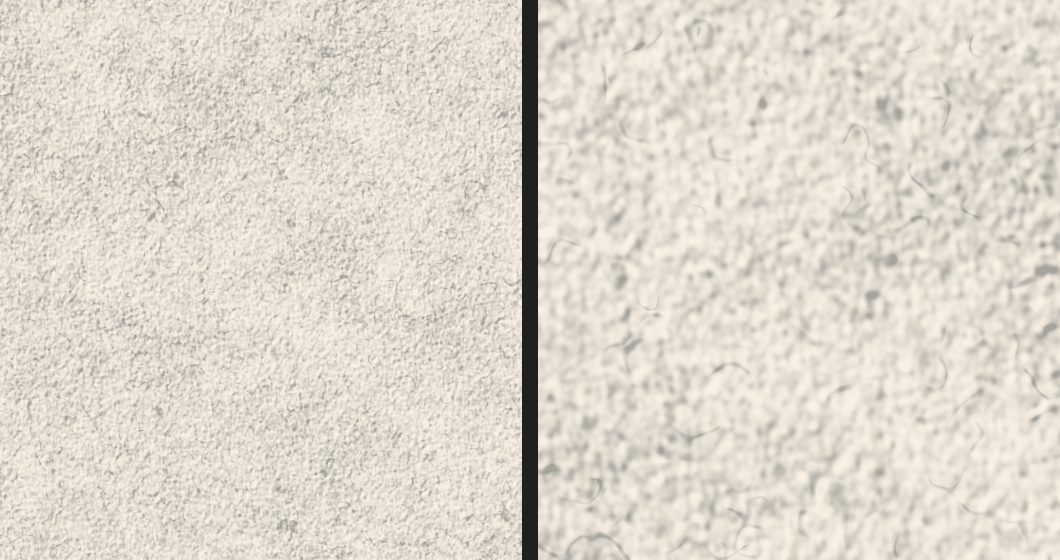
Left: the whole. Right: its middle third, enlarged.
Reproduce this texture procedurally as a Shadertoy shader.

```glsl
const vec3 SHADOW = vec3(0.69, 0.68, 0.65);
const vec3 CREAM = vec3(0.95, 0.92, 0.87);
const vec2 AWAY_FROM_LIGHT = vec2(0.0031, -0.0028);

float hash(ivec2 cell, int seed) {
    uint h = uint(cell.x) * 1597334673u ^ uint(cell.y) * 3812015801u ^ uint(seed) * 2798796415u;
    h = (h ^ (h >> 16)) * 2146121005u;
    h = (h ^ (h >> 15)) * 2221713035u;
    return float((h ^ (h >> 16)) >> 8) / 16777216.0;
}

// Signed value noise; each seed turns its grid to a different angle
float noise(vec2 p, float frequency, int seed) {
    float angle = float(seed) * 0.73;
    float c = cos(angle), s = sin(angle);
    vec2 q = mat2(c, s, -s, c) * p * frequency + float(seed) * 7.31;
    vec2 f = fract(q);
    ivec2 i = ivec2(floor(q));
    f = f * f * (3.0 - 2.0 * f);
    float low = mix(hash(i, seed), hash(i + ivec2(1, 0), seed), f.x);
    float high = mix(hash(i + ivec2(0, 1), seed), hash(i + ivec2(1, 1), seed), f.x);
    return 2.0 * mix(low, high, f.y) - 1.0;
}

float height(vec2 p) {
    return noise(p, 145.0, 1) + 0.6 * noise(p, 260.0, 2);
}

// Short curved pieces of noise contours
float crease(vec2 p, float frequency, int seed) {
    vec2 warped = p + 0.003 * vec2(noise(p, 90.0, seed + 1), noise(p, 90.0, seed + 2));
    float line = 1.0 - smoothstep(0.03, 0.17, abs(noise(warped, frequency, seed)));
    return line * smoothstep(0.25, 0.55, noise(p, 52.0, seed + 3));
}

float creases(vec2 p) {
    return max(crease(p, 42.0, 10), 0.8 * crease(p, 58.0, 20));
}

// A few faint, smoother round patches
float paleSpots(vec2 p, vec2 extent) {
    float cover = 0.0;
    for (int i = 0; i < 4; i++) {
        vec2 center = extent * vec2(hash(ivec2(i, 3), 31), hash(ivec2(i, 8), 32));
        float radius = mix(0.012, 0.024, hash(ivec2(i, 5), 33));
        float d = length(p - center) + 0.005 * noise(p, 45.0, 34);
        cover = max(cover, 1.0 - smoothstep(radius * 0.75, radius * 1.1, d));
    }
    return cover;
}

// Skewed response: long dark tail, compressed highlights
vec3 paperColor(float tone) {
    float t = clamp(tone, -2.8, 2.5);
    float red = 0.891 + 0.060 * t - 0.010 * t * t;
    return mix(SHADOW, CREAM, (red - SHADOW.r) / (CREAM.r - SHADOW.r));
}

void mainImage(out vec4 fragColor, in vec2 fragCoord) {
    vec2 p = fragCoord / iResolution.y;
    vec2 extent = vec2(iResolution.x / iResolution.y, 1.0);
    vec2 fiber = p * vec2(1.08, 0.94);

    // Broad mottling
    float mottle = 0.42 * noise(p, 10.0, 4) + 0.40 * noise(p, 27.0, 5)
                 + 0.42 * noise(fiber, 75.0, 6);

    // Embossed grain, lit from the upper left
    float relief = height(fiber + AWAY_FROM_LIGHT) - height(fiber);
    float grain = 1.15 * relief + 1.25 * noise(fiber, 225.0, 3);

    // Dark creases with a pale lip on the lit side
    float groove = creases(p);
    float lip = creases(p + AWAY_FROM_LIGHT);

    float spot = paleSpots(p, extent);
    float tone = mottle + grain * (1.0 - 0.12 * mottle) + 0.08;
    tone += 0.45 * lip * (1.0 - groove) - 1.7 * groove;
    tone = mix(tone, 0.45 * tone + 0.5, 0.7 * spot);

    fragColor = vec4(paperColor(tone), 1.0);
}
```
